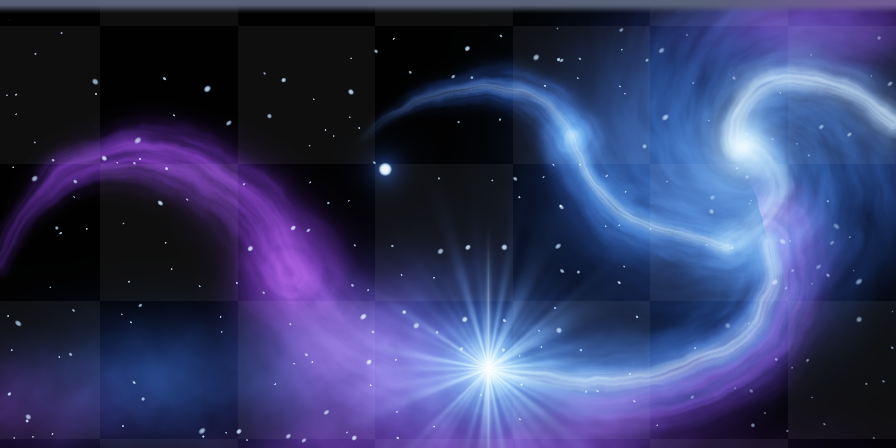
A WebGL 1 fragment shader for this background:

```glsl
precision highp float;
// A spiral galaxy, a starburst and curling nebula arms over a dark checkerboard.
// Arms are cubic curves with streaked noise; their light adds up as an
// optical depth and is tone mapped over the board. Stars come from hashed cells.
uniform vec2 u_resolution;

const vec3 BLUE = vec3(0.25, 0.53, 1.25);
const vec3 VIOLET = vec3(0.55, 0.23, 1.05);
const vec3 WHITE = vec3(1.2, 1.5, 1.9);

float hash(vec2 p) {
  return fract(sin(dot(p, vec2(127.1, 311.7))) * 43758.5453);
}

float noise(vec2 p) {
  vec2 i = floor(p), f = fract(p);
  f = f * f * (3.0 - 2.0 * f);
  return mix(mix(hash(i), hash(i + vec2(1, 0)), f.x),
             mix(hash(i + vec2(0, 1)), hash(i + vec2(1, 1)), f.x), f.y);
}

float fbm(vec2 p) {
  float sum = 0.0, amp = 0.5;
  for (int i = 0; i < 5; i++) {
    sum += amp * noise(p);
    p = mat2(1.6, 1.2, -1.2, 1.6) * p + 3.7;
    amp *= 0.5;
  }
  return sum;
}

// Soft elliptical blob
float blob(vec2 p, vec2 centre, vec2 size) {
  vec2 q = (p - centre) / size;
  return exp(-dot(q, q));
}

// Signed distance to a cubic curve (x) and position along it (y)
vec2 curve(vec2 p, vec2 a, vec2 b, vec2 c, vec2 d) {
  vec2 best = vec2(9.0, 0.0), prev = a;
  for (int i = 1; i <= 20; i++) {
    float t = float(i) / 20.0, u = 1.0 - t;
    vec2 next = u*u*u*a + 3.0*u*u*t*b + 3.0*u*t*t*c + t*t*t*d;
    vec2 e = next - prev, w = p - prev;
    float h = clamp(dot(w, e) / dot(e, e), 0.0, 1.0);
    float dist = length(w - e * h);
    if (dist < abs(best.x))
      best = vec2(e.x * w.y < e.y * w.x ? -dist : dist, t - (1.0 - h) / 20.0);
    prev = next;
  }
  return best;
}

// Streaked glow across a curve
float strand(vec2 s, float width) {
  float x = s.x / width;
  return exp(-x * x) * (0.35 + 1.3 * fbm(vec2(s.y * 5.0, x * 3.0 + 9.0)));
}

// Scattered stars, one at most in each cell
float stars(vec2 p, float cell, float share) {
  vec2 id = floor(p / cell);
  vec2 at = 0.2 + 0.6 * vec2(hash(id + 1.3), hash(id + 7.9));
  vec2 q = (fract(p / cell) - at) * cell;
  q.x += q.y * (hash(id + 2.7) - 0.5);
  float size = mix(0.002, 0.0065, pow(hash(id + 5.1), 3.0));
  return step(hash(id), share) * smoothstep(size * 1.4, size * 0.3, length(q));
}

void main() {
  vec2 p = gl_FragCoord.xy / u_resolution.y;
  p.x *= 2.0 * u_resolution.y / u_resolution.x;
  float cloud = fbm(p * 6.0);
  vec2 w = p + 0.035 * (vec2(fbm(p * 9.0 + 4.0), fbm(p * 9.0 + 17.0)) - 0.48);

  // Checkerboard
  vec2 board = floor((p - vec2(0.224, 0.021)) / 0.307);
  vec3 col = vec3(0.005 + 0.05 * mod(board.x + board.y, 2.0));

  // Broad clouds
  float mist = 0.35 + 1.35 * cloud;
  vec3 light = BLUE * mist * (0.45 * blob(w, vec2(0.40, 0.15), vec2(0.33, 0.12))
    + 0.65 * blob(w, vec2(1.07, 0.18), vec2(0.28, 0.19))
    + 0.25 * blob(w, vec2(1.35, 0.62), vec2(0.18, 0.20)));
  light += VIOLET * mist * (0.75 * blob(w, vec2(0.82, 0.17), vec2(0.20, 0.16))
    + 0.45 * blob(w, vec2(0.0, 0.08), vec2(0.22, 0.10))
    + 0.9 * blob(w, vec2(1.10, -0.02), vec2(0.46, 0.09))
    + 0.6 * blob(w, vec2(1.85, 0.95), vec2(0.24, 0.09)));

  // Violet arm curling down into the burst
  vec2 s = curve(w, vec2(-0.01, 0.41), vec2(0.13, 0.77), vec2(0.50, 0.71), vec2(0.65, 0.39));
  light += VIOLET * strand(s, mix(0.018, 0.085, s.y)) * mix(0.35, 1.0, smoothstep(0.0, 0.5, s.y));
  s = curve(w, vec2(0.65, 0.39), vec2(0.74, 0.22), vec2(0.92, 0.14), vec2(1.09, 0.177));
  light += mix(VIOLET, BLUE, s.y) * 0.65 * strand(s, 0.095);

  // Bright arm sweeping from the burst up to the galaxy
  s = curve(w, vec2(1.09, 0.177), vec2(1.458, 0.10), vec2(1.797, 0.22), vec2(1.714, 0.466));
  light += BLUE * 0.8 * strand(s, 0.075) + WHITE * 0.45 * strand(s, 0.018);
  light += VIOLET * 0.7 * strand(s + vec2(0.06, 0.0), 0.06) * smoothstep(0.0, 0.3, s.y);

  // Thin upper arc and its wider tail
  s = curve(w, vec2(0.794, 0.667), vec2(0.9375, 0.84), vec2(1.185, 0.87), vec2(1.281, 0.693));
  light += (BLUE * strand(s, mix(0.008, 0.05, s.y)) + WHITE * 0.3 * strand(s, 0.009)) * s.y;
  s = curve(w, vec2(1.281, 0.693), vec2(1.328, 0.53), vec2(1.41, 0.49), vec2(1.61, 0.453));
  light += BLUE * 0.85 * strand(s, mix(0.045, 0.075, s.y)) + WHITE * 0.4 * strand(s, 0.012);

  // Galaxy disc, wound by the logarithm of the radius
  vec2 g = w - vec2(1.69, 0.66);
  float r = length(g), turn = 1.6 * log(r + 0.04);
  vec2 wound = mat2(cos(turn), sin(turn), -sin(turn), cos(turn)) * g;
  light += BLUE * exp(-pow(r / 0.27, 2.0)) * (0.25 + 2.0 * fbm(wound * 10.0 + 5.0));
  s = curve(w, vec2(1.646, 0.667), vec2(1.60, 0.83), vec2(1.797, 0.896), vec2(2.0, 0.72));
  light += WHITE * (0.5 * strand(s, 0.02) + 0.2 * strand(s, 0.05));
  s = curve(w, vec2(1.667, 0.667), vec2(1.77, 0.635), vec2(1.76, 0.53), vec2(1.62, 0.465));
  light += WHITE * 0.3 * strand(s, 0.03);
  light += WHITE * 1.2 * exp(-28.0 * length(p - vec2(1.665, 0.672)));

  // Starburst with rays and a tall spike
  vec2 q = p - vec2(1.09, 0.177);
  r = length(q);
  float rays = pow(noise(q / (r + 0.0001) * 11.0), 2.0);
  light += (BLUE + WHITE * 0.5) * rays * 1.5 * exp(-r * 12.0) + WHITE * 2.0 * exp(-r * 42.0);
  light += WHITE * 0.6 * exp(-abs(q.x) * 280.0) * smoothstep(0.31, 0.0, abs(q.y - 0.02));

  // Small stars and one bright lone star
  float dots = stars(p, 0.085, 0.35) + 0.7 * stars(p + 0.37, 0.047, 0.16);
  light += WHITE * dots * smoothstep(0.96, 0.92, p.y) * mix(1.0, 0.45, smoothstep(1.3, 1.6, p.x));
  r = length(p - vec2(0.86, 0.622));
  light += WHITE * 2.0 * smoothstep(0.016, 0.005, r) + BLUE * 0.7 * exp(-r * 45.0);
  col = 1.0 - (1.0 - col) * exp(-light);

  // Pale strip along the top edge
  vec3 strip = mix(vec3(0.34, 0.38, 0.47), vec3(0.42, 0.36, 0.58), smoothstep(1.5, 1.9, p.x));
  col = mix(col, strip, smoothstep(0.968, 0.992, p.y));
  gl_FragColor = vec4(col, 1.0);
}
```
